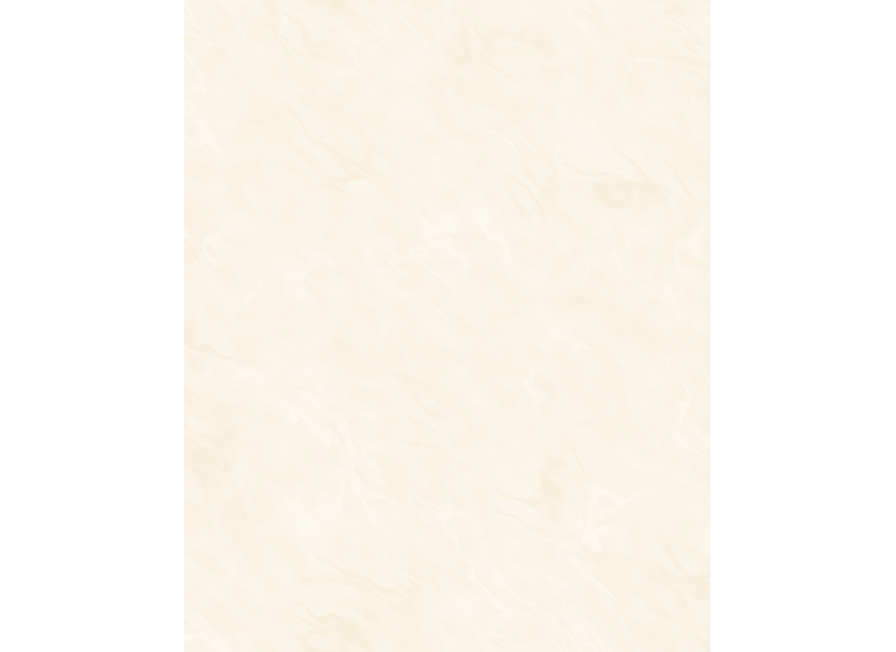
Reproduce this texture procedurally as a Shadertoy shader.

```glsl
// Pale cream marble slab with faint diagonal veins, standing between white margins.

#define SLAB_LEFT   0.2055
#define SLAB_RIGHT  0.7930
#define EDGE_SOFT   0.0006
#define WARP        0.045
#define CLOUD       0.60
#define MOTTLE      0.019
#define VEIN_LIGHT  0.75
#define VEIN_DARK   0.65
#define FLECKS      0.90
#define CREAM       vec3(0.984, 0.959, 0.905)
#define TAN         vec3(0.966, 0.922, 0.842)
#define IVORY       vec3(0.996, 0.985, 0.955)

// Integer hash giving a gradient in -1..1
vec2 hashGradient(vec2 cell, float seed) {
    uvec3 v = uvec3(cell, seed) * 1664525u + 1013904223u;
    v.x += v.y * v.z; v.y += v.z * v.x; v.z += v.x * v.y;
    v ^= v >> 16u;
    v.x += v.y * v.z; v.y += v.z * v.x;
    return vec2(v.xy >> 16u) / 32767.5 - 1.0;
}

float corner(vec2 cell, vec2 offset, vec2 local, vec2 period, float seed) {
    return dot(hashGradient(mod(cell + offset, period), seed), local - offset);
}

// Gradient noise that wraps after "period" cells
float noise(vec2 p, vec2 period, float seed) {
    vec2 i = floor(p), f = p - i;
    vec2 u = f * f * f * (f * (f * 6.0 - 15.0) + 10.0);
    vec2 e = vec2(0.0, 1.0);
    return mix(mix(corner(i, e.xx, f, period, seed), corner(i, e.yx, f, period, seed), u.x),
               mix(corner(i, e.xy, f, period, seed), corner(i, e.yy, f, period, seed), u.x), u.y);
}

// Wrapping fractal noise over the unit canvas
float fbm(vec2 uv, vec2 cells, float seed) {
    float sum = 0.0, amplitude = 1.0;
    for (int octave = 0; octave < 5; octave++) {
        sum += amplitude * noise(uv * cells, cells, seed);
        cells *= 2.0;
        amplitude *= 0.5;
        seed += 1.0;
    }
    return sum;
}

// Thin crooked line along the zero crossings of the noise
float vein(vec2 uv, vec2 cells, float width, float seed) {
    return 1.0 - smoothstep(0.0, width, abs(fbm(uv, cells, seed)));
}

vec3 marble(vec2 uv) {
    // Warp, then shear by one whole canvas so veins fall to the right and still wrap
    vec2 bend = vec2(fbm(uv, vec2(6.0, 4.0), 11.0), fbm(uv, vec2(6.0, 4.0), 23.0));
    vec2 warped = uv + WARP * bend;
    vec2 slanted = vec2(warped.x, warped.y + warped.x);

    // Soft clouds, partly level and partly along the slant
    float clouds = 0.6 * fbm(warped, vec2(8.0, 9.0), 31.0)
                 + 0.6 * fbm(slanted, vec2(6.0, 8.0), 41.0);
    vec3 color = mix(CREAM, TAN, CLOUD * smoothstep(0.0, 0.9, clouds));
    color = mix(color, IVORY, CLOUD * smoothstep(0.0, 0.8, -clouds));

    // Fine mottling, stronger in the blue channel
    float mottle = fbm(uv + 0.02 * bend, vec2(36.0, 32.0), 113.0)
                 + 0.7 * fbm(slanted, vec2(22.0, 36.0), 127.0);
    color += MOTTLE * mottle * vec3(0.4, 0.7, 1.3);

    // Broken tan and ivory veins, a few long and many short
    float patches = fbm(uv, vec2(7.0, 6.0), 53.0);
    float tanPatches = smoothstep(-0.05, 0.35, patches);
    float ivoryPatches = smoothstep(-0.05, 0.35, -patches);
    float darkVein = max(vein(slanted, vec2(4.0, 5.0), 0.06, 61.0),
                         0.8 * vein(slanted, vec2(6.0, 10.0), 0.08, 67.0)) * tanPatches;
    float lightVein = max(vein(slanted, vec2(4.0, 4.0), 0.045, 71.0),
                          0.8 * vein(slanted, vec2(6.0, 9.0), 0.075, 77.0)) * ivoryPatches;
    float hairVein = vein(warped, vec2(6.0, 5.0), 0.045, 83.0) * smoothstep(0.0, 0.4, bend.x);
    color = mix(color, TAN, VEIN_DARK * darkVein);
    color = mix(color, IVORY, VEIN_LIGHT * max(lightVein, 0.8 * hairVein));

    // Small pale crystal clusters
    float clusters = smoothstep(0.28, 0.6, fbm(uv, vec2(7.0, 6.0), 97.0));
    float grains = smoothstep(0.0, 0.25, fbm(warped, vec2(40.0, 34.0), 103.0));
    return mix(color, IVORY + 0.004, FLECKS * clusters * grains);
}

void mainImage(out vec4 fragColor, in vec2 fragCoord) {
    vec2 uv = fragCoord / iResolution.xy;
    float slab = smoothstep(SLAB_LEFT - EDGE_SOFT, SLAB_LEFT + EDGE_SOFT, uv.x)
               * (1.0 - smoothstep(SLAB_RIGHT - EDGE_SOFT, SLAB_RIGHT + EDGE_SOFT, uv.x));
    fragColor = vec4(mix(vec3(1.0), marble(uv), slab), 1.0);
}
```
